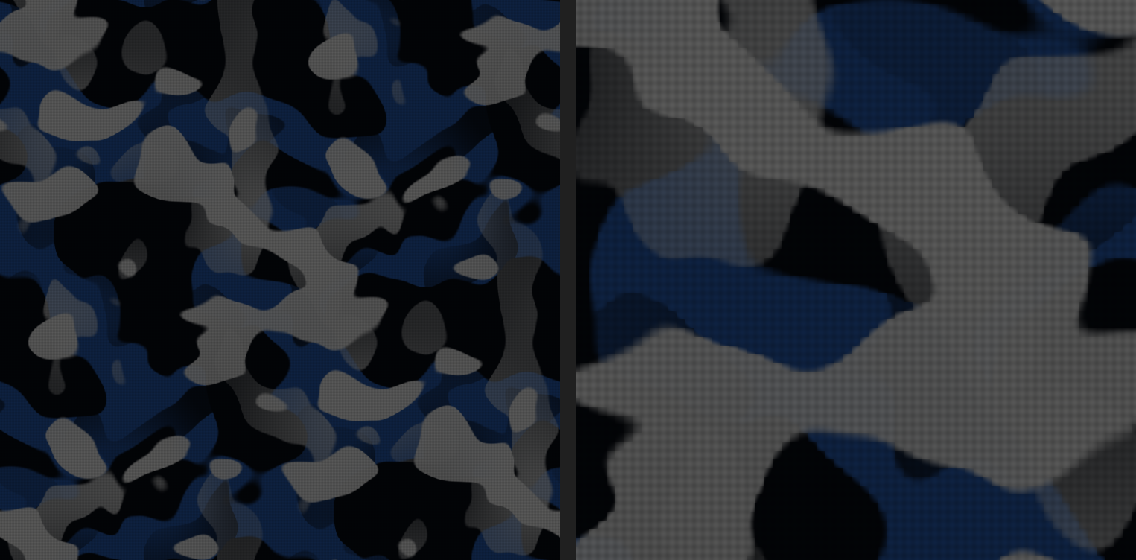
Left, the full canvas; right, a detail of the centre.
Write a three.js fragment shader that draws this pattern.

```glsl
varying vec2 vUv;

// Colours
const vec3 BLACK = vec3(0.008, 0.014, 0.024);
const vec3 BLUE  = vec3(0.050, 0.120, 0.232);
const vec3 GREY  = vec3(0.320, 0.320, 0.318);

// Thresholds: a higher value gives less cover
const float GREY_LEVEL  = 0.140;
const float VEIL_LEVEL  = 0.155;
const float BLUE_LEVEL  = 0.035;
const float SHADE_LEVEL = 0.110;

const float VEIL_OPACITY  = 0.46;
const float SHADE_OPACITY = 0.45;
const float EDGE   = 0.018;   // softness of patch edges, in field units
const float WARP   = 0.030;   // bending of the patch outlines
const float MESH   = 192.0;   // fabric cells across, even
const float WEAVE  = 0.052;   // contrast of the fabric
const float STAIRS = 0.35;    // how far outlines follow the fabric cells
const float TAU = 6.2831853;

float hash(vec2 c, float seed) {
  vec3 q = fract(vec3(c.xyx + seed * 7.31) * vec3(0.1031, 0.1030, 0.0973));
  q += dot(q, q.yzx + 33.33);
  return fract((q.x + q.y) * q.z);
}

// Wraps at the borders and repeats with a half-drop; cell counts are even.
vec2 wrapCell(vec2 c, vec2 cells) {
  vec2 halfCells = cells * 0.5;
  c -= cells * floor((c + 0.5) / cells);
  c -= step(halfCells.x - 0.5, c.x) * halfCells;
  return c - cells * floor((c + 0.5) / cells);
}

float slope(vec2 cell, vec2 offset, vec2 f, vec2 cells, float seed) {
  float a = TAU * hash(wrapCell(cell + offset, cells), seed);
  return dot(vec2(cos(a), sin(a)), f - offset);
}

// Tiling gradient noise
float noise(vec2 p, vec2 cells, float seed) {
  vec2 x = p * cells;
  vec2 i = floor(x);
  vec2 f = x - i;
  vec2 u = f * f * f * (f * (f * 6.0 - 15.0) + 10.0);
  float low = mix(slope(i, vec2(0.0, 0.0), f, cells, seed),
                  slope(i, vec2(1.0, 0.0), f, cells, seed), u.x);
  float high = mix(slope(i, vec2(0.0, 1.0), f, cells, seed),
                   slope(i, vec2(1.0, 1.0), f, cells, seed), u.x);
  return mix(low, high, u.y);
}

// Broad patches with a finer wobble
float patches(vec2 p, vec2 cells, float seed) {
  return noise(p, cells, seed) + 0.35 * noise(p, cells * 2.0, seed + 1.0);
}

float cover(float field, float level) {
  return smoothstep(-EDGE, EDGE, field - level);
}

void main() {
  // Outlines partly step along the fabric; the border runs through cell middles
  vec2 cellCentre = floor(vUv * MESH + 0.5) / MESH;
  vec2 p = mix(vUv, cellCentre, STAIRS);
  p += WARP * vec2(noise(p, vec2(8.0), 3.0), noise(p, vec2(8.0), 5.0));

  float greyField = patches(p, vec2(6.0, 8.0), 11.0);
  float veilField = patches(p, vec2(8.0, 6.0), 23.0);
  float blueField = patches(p, vec2(6.0, 6.0), 37.0) + 0.35 * greyField;
  float shadeField = patches(p, vec2(8.0, 8.0), 53.0);

  // Slow fades that vary the translucent layers
  float fade = noise(vUv, vec2(4.0), 61.0);
  float veilAlpha = clamp(VEIL_OPACITY + 0.6 * fade, 0.15, 0.80);
  float shadeAlpha = clamp(SHADE_OPACITY - 1.2 * fade, 0.15, 0.90);

  // Blue patches, dark shades, translucent veils, then solid grey
  float blueCover = cover(blueField, BLUE_LEVEL);
  vec3 colour = mix(BLACK, BLUE, blueCover);
  colour = mix(colour, BLACK, shadeAlpha * cover(shadeField, SHADE_LEVEL));
  veilAlpha += mix(0.05, -0.04, blueCover);
  colour = mix(colour, GREY, veilAlpha * cover(veilField, VEIL_LEVEL));
  float solid = 0.96 + 0.15 * min(fade, 0.2);
  colour = mix(colour, GREY, solid * cover(greyField, GREY_LEVEL));

  // Fine fabric mesh
  vec2 threads = cos(TAU * vUv * MESH);
  colour *= 1.0 + WEAVE * (threads.x + threads.y);

  gl_FragColor = vec4(colour, 1.0);
}
```
